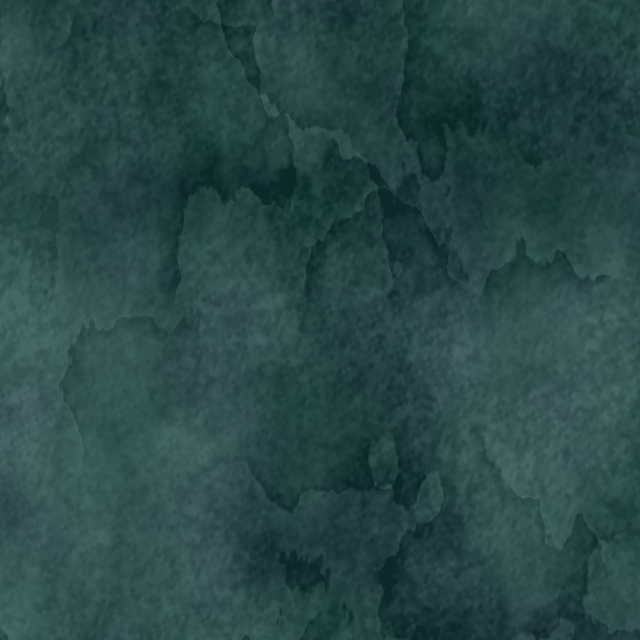
Give the GLSL for this texture, as a WebGL 1 fragment shader.

```glsl
precision highp float;
// Dark teal watercolor wash with soft stains, ragged drying edges and paper grain.
uniform vec2 u_resolution;

#define DEEP_TEAL vec3(0.08, 0.195, 0.195)
#define PALE_TEAL vec3(0.25, 0.38, 0.37)
#define BASE_TONE 0.49
#define STAIN_CONTRAST 1.35
#define MOTTLE_CONTRAST 0.6
#define EDGE_CONTRAST 0.42
#define EDGE_SOFTNESS 0.012
#define GRAIN_CONTRAST 0.3
#define GRAIN_SCALE vec2(160.0, 125.0)
#define TINT_AMOUNT 0.05

float hash(vec2 cell) {
  vec3 q = fract(cell.xyx * 0.1031);
  q += dot(q, q.yzx + 33.33);
  return fract((q.x + q.y) * q.z);
}

float noise(vec2 p) {
  vec2 cell = floor(p);
  vec2 f = fract(p);
  f = f * f * f * (f * (f * 6.0 - 15.0) + 10.0);
  float low = mix(hash(cell), hash(cell + vec2(1.0, 0.0)), f.x);
  float high = mix(hash(cell + vec2(0.0, 1.0)), hash(cell + vec2(1.0, 1.0)), f.x);
  return mix(low, high, f.y);
}

// Layered noise, centered on zero.
float fbm(vec2 p) {
  float sum = 0.0;
  float amplitude = 0.5;
  for (int i = 0; i < 5; i++) {
    sum += amplitude * (noise(p) - 0.5);
    p = mat2(0.8, 0.6, -0.6, 0.8) * p * 2.03 + 17.3;
    amplitude *= 0.5;
  }
  return sum;
}

// Soft elliptical blot.
float blot(vec2 p, vec2 center, vec2 radius) {
  vec2 d = (p - center) / radius;
  return exp(-dot(d, d));
}

// Drying line: pigment gathers on one side and thins out on the other.
float dryingEdge(vec2 p, float seed) {
  vec2 q = p + 0.035 * vec2(fbm(p * 13.0 + seed), fbm(p * 11.0 - seed + 70.0));
  float field = noise(q * vec2(4.4, 3.1) + seed) - 0.5;
  field += 0.3 * (noise(q * vec2(10.0, 7.0) + seed * 2.0) - 0.5);
  field += 0.22 * fbm(p * vec2(30.0, 15.0) + seed);
  float pooled = -exp(-max(field, 0.0) / 0.085);
  float thinned = 0.4 * exp(min(field, 0.0) / 0.045);
  float side = smoothstep(-EDGE_SOFTNESS, EDGE_SOFTNESS, field);
  float presence = smoothstep(0.42, 0.72, noise(p * 4.5 + seed * 3.0));
  return presence * mix(thinned, pooled, side);
}

// Paper tooth, rougher in some patches than in others.
float paperGrain(vec2 p) {
  vec2 turned = mat2(0.94, 0.34, -0.34, 0.94) * p;
  float fine = noise(turned * GRAIN_SCALE) - 0.5;
  float coarse = noise(turned.yx * GRAIN_SCALE.yx * 0.47 + 31.0) - 0.5;
  float roughness = 0.7 + 0.7 * noise(p * 6.0 + 53.0);
  return roughness * (fine + 0.75 * coarse);
}

void main() {
  vec2 p = gl_FragCoord.xy / u_resolution.y;
  vec2 warped = p + 0.08 * vec2(fbm(p * 5.0 + 4.0), fbm(p * 5.0 + 29.0));

  // Broad stains, with a dark pool in the middle and a faded corner.
  float tone = BASE_TONE + STAIN_CONTRAST * fbm(warped * vec2(3.6, 2.6) + 11.0);
  tone -= 0.27 * blot(warped, vec2(0.57, 0.38), vec2(0.1, 0.24));
  tone += 0.25 * blot(warped, vec2(0.9, 0.2), vec2(0.24, 0.26));

  // Cloudy mottling, slightly drawn out downward.
  tone += MOTTLE_CONTRAST * fbm(warped * vec2(15.0, 10.0) + 43.0);

  for (int i = 0; i < 3; i++) {
    tone += EDGE_CONTRAST * dryingEdge(p, 7.0 + 13.7 * float(i));
  }
  tone += GRAIN_CONTRAST * paperGrain(p);

  // Faint drift between green and violet pigment.
  vec3 color = mix(DEEP_TEAL, PALE_TEAL, clamp(tone, -0.2, 1.15));
  color += TINT_AMOUNT * fbm(p * 6.0 + 91.0) * vec3(1.0, -0.4, 0.6);
  gl_FragColor = vec4(color, 1.0);
}
```
